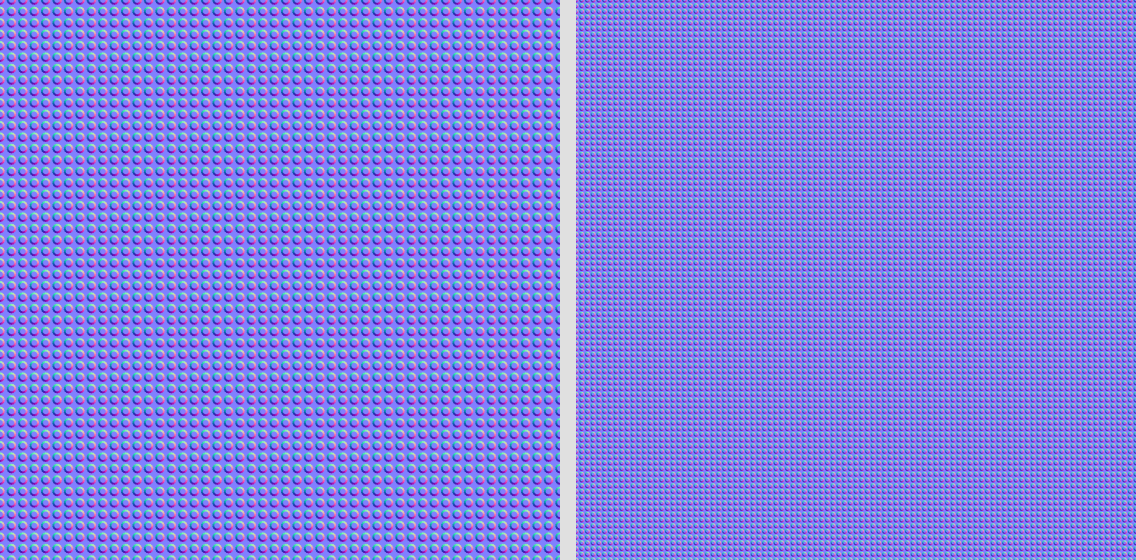
Left, the tile; right, the same tile 2 across and 2 down.
A WebGL 2 fragment shader for this texture map:

```glsl
#version 300 es
precision highp float;
// Tangent-space normal map: a square grid of small raised, faceted rings on a flat sheet.

#define REPEATS 49.0       // rings across and down
#define RING_OUTER 0.415   // outer radius, in cells
#define RING_INNER 0.245   // inner radius, in cells
#define FACETS 14.0        // flat facets around each ring
#define SCALLOP 0.016      // depth of the bumps on both rims, in cells
#define TILT 0.92          // sideways part of the facet normal
#define SAMPLES 4          // samples per pixel along each axis

uniform vec2 u_resolution;
out vec4 fragColor;

const float TAU = 6.283185;
const vec3 FLAT_NORMAL = vec3(0.0, 0.0, 1.0);

// Outward normal of the facet that holds this direction.
vec3 facetNormal(vec2 p) {
  float turn = atan(p.y, p.x) / TAU;
  float angle = (floor(turn * FACETS) + 0.5) / FACETS * TAU;
  return vec3(TILT * vec2(cos(angle), sin(angle)), sqrt(1.0 - TILT * TILT));
}

// Signed distance to the ring band; each facet bulges past both rims.
float ringDistance(vec2 p) {
  float bump = -SCALLOP * cos(FACETS * atan(p.y, p.x));
  float middle = 0.5 * (RING_OUTER + RING_INNER);
  float halfWidth = 0.5 * (RING_OUTER - RING_INNER);
  return abs(length(p) - middle) - halfWidth - bump;
}

// Surface normal at a canvas position; ring centres sit on the cell corners.
vec3 surfaceNormal(vec2 uv) {
  vec2 p = fract(uv * REPEATS + 0.5) - 0.5;
  return ringDistance(p) < 0.0 ? facetNormal(p) : FLAT_NORMAL;
}

void main() {
  // Average the encoded colour over the pixel to smooth rims and facet edges.
  vec3 color = vec3(0.0);
  for (int j = 0; j < SAMPLES; j++) {
    for (int i = 0; i < SAMPLES; i++) {
      vec2 offset = (vec2(i, j) + 0.5) / float(SAMPLES) - 0.5;
      vec2 uv = (gl_FragCoord.xy + offset) / u_resolution;
      color += surfaceNormal(uv) * 0.5 + 0.5;
    }
  }
  fragColor = vec4(color / float(SAMPLES * SAMPLES), 1.0);
}
```
